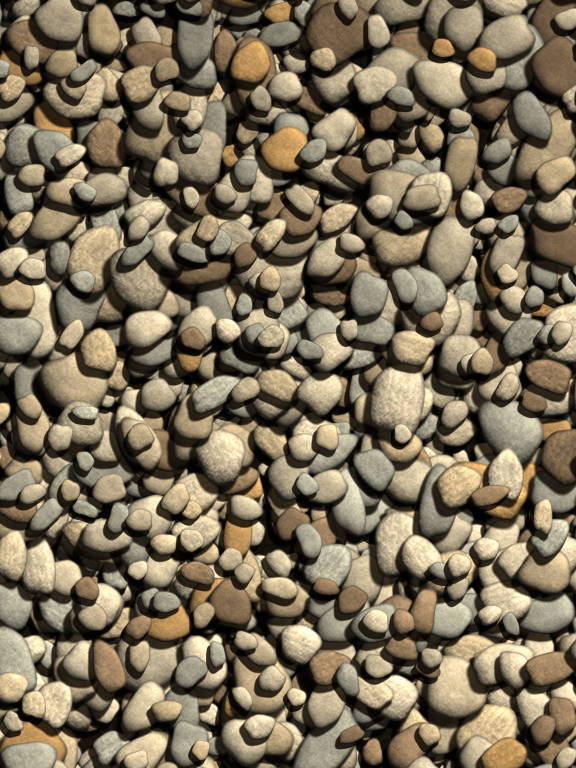
Write a WebGL 2 fragment shader that draws this texture.

```glsl
#version 300 es
precision highp float;

uniform vec2 u_resolution;
out vec4 fragColor;

// Each layer: cell size in canvas widths, share of cells holding a stone
const int LAYER_COUNT = 6;
const vec2 LAYERS[LAYER_COUNT] = vec2[LAYER_COUNT](
    vec2(0.048, 1.00), vec2(0.056, 0.90), vec2(0.076, 0.80),
    vec2(0.104, 0.62), vec2(0.078, 0.42), vec2(0.046, 0.22));

const vec3 LIGHT = vec3(0.36, 0.52, 0.775);
const vec2 SHADOW_SHIFT = vec2(0.10, 0.16);
const vec3 SHADOW_TINT = vec3(0.21, 0.19, 0.155);
const vec3 GAP = vec3(0.08, 0.07, 0.04);
const vec3 BEIGE = vec3(0.86, 0.79, 0.65);
const vec3 TAN = vec3(0.79, 0.69, 0.52);
const vec3 GREY = vec3(0.70, 0.68, 0.59);
const vec3 OCHRE = vec3(0.84, 0.65, 0.40);
const vec3 BROWN = vec3(0.61, 0.50, 0.37);
const float JITTER = 0.72;
const float WOBBLE = 0.065;
const float AMBIENT = 0.17;
const float SUN = 1.02;
const float TOP_DIMMING = 0.17;
const float BUMP = 0.30;

float hash(vec2 p) {
    return fract(sin(dot(p, vec2(127.1, 311.7))) * 43758.5453);
}

vec4 hash4(vec2 p) {
    return vec4(hash(p), hash(p + 17.3), hash(p + 41.9), hash(p + 73.7));
}

float noise(vec2 p) {
    vec2 i = floor(p), f = fract(p);
    f = f * f * (3.0 - 2.0 * f);
    return mix(mix(hash(i), hash(i + vec2(1, 0)), f.x),
               mix(hash(i + vec2(0, 1)), hash(i + vec2(1, 1)), f.x), f.y);
}

float fbm(vec2 p) {
    float sum = 0.0, amplitude = 0.5;
    for (int i = 0; i < 4; i++) {
        sum += amplitude * noise(p);
        p = mat2(1.6, 1.2, -1.2, 1.6) * p + 5.7;
        amplitude *= 0.5;
    }
    return sum;
}

// Wobbly superellipse: 0 at the centre, 1 on the outline
float stoneShape(vec2 p, vec2 radii, float power, vec4 seed) {
    vec2 q = p / radii;
    float a = atan(q.y, q.x + 1e-5);
    float wave = sin(2.0 * a + 6.28 * seed.x) * 0.6 + sin(3.0 * a + 6.28 * seed.y)
               + 0.5 * sin(5.0 * a + 6.28 * seed.z);
    vec2 s = pow(abs(q) + 1e-4, vec2(power));
    return pow(s.x + s.y, 1.0 / power) * (1.0 + WOBBLE * wave);
}

vec3 stoneColour(float pick, float tone) {
    vec3 c = mix(BEIGE, TAN, smoothstep(0.25, 0.62, pick));
    c = mix(c, GREY, step(0.62, pick));
    c = mix(c, BROWN, step(0.84, pick));
    c = mix(c, OCHRE, step(0.93, pick));
    return c * mix(0.87, 1.10, tone);
}

// Sunlit surface of one stone; p is relative to its centre, in canvas widths
vec3 shadeStone(vec2 p, vec2 local, vec2 radii, mat2 turn, float d, float power, vec4 seed) {
    vec2 q = local / radii;
    vec2 slope = transpose(turn) * (sign(q) * pow(abs(q) + 1e-4, vec2(power - 1.0)) / radii);
    float steepness = 0.93 * pow(min(d, 1.0), mix(1.5, 3.8, seed.w));

    // Rough grain tilts the normal
    vec2 grainPos = p * 105.0 + seed.xy * 90.0;
    float grain = fbm(grainPos);
    vec2 tilt = vec2(grain - fbm(grainPos + vec2(0.35, 0.0)),
                     grain - fbm(grainPos + vec2(0.0, 0.35)));
    vec2 n = slope / max(length(slope), 1e-4) * steepness + tilt * BUMP * (0.6 + 1.8 * seed.z);
    vec3 normal = normalize(vec3(n, sqrt(max(1.0 - steepness * steepness, 0.04))));
    float sun = max(dot(normal, LIGHT), 0.0);

    // Blotches, fine speckle and occasional bedding lines
    vec3 c = stoneColour(seed.x, seed.y);
    c *= 0.84 + 0.32 * fbm(p * 36.0 + seed.zw * 50.0);
    c *= 0.94 + 0.12 * noise(p * 330.0 + seed.yz * 70.0);
    float bands = sin(local.y * 520.0 + 9.0 * grain);
    c *= 1.0 + 0.05 * bands * step(0.78, seed.z);
    float rim = mix(0.72, 1.0, smoothstep(1.0, 0.86, d));
    return c * (AMBIENT + SUN * sun) * rim;
}

void main() {
    vec2 p = gl_FragCoord.xy / u_resolution.x;
    float pixel = 1.0 / u_resolution.x;
    vec3 colour = GAP * (0.7 + 0.6 * noise(p * 150.0));

    // Paint stones from the bottom of the heap upward
    for (int layer = 0; layer < LAYER_COUNT; layer++) {
        float cell = LAYERS[layer].x;
        vec2 home = floor(p / cell);
        for (int k = 0; k < 9; k++) {
            vec2 id = home + vec2(k % 3, k / 3) - 1.0;
            vec4 place = hash4(id + float(layer) * 131.0);
            if (place.w > LAYERS[layer].y) continue;
            vec4 form = hash4(id + float(layer) * 57.0 + 211.0);
            vec4 seed = hash4(id + float(layer) * 83.0 + 409.0);

            vec2 rel = p - (id + 0.5 + JITTER * (place.xy - 0.5)) * cell;
            float size = cell * mix(0.36, 0.57, form.x);
            float stretch = mix(1.0, 1.38, form.y * form.y);
            vec2 radii = size * vec2(stretch, mix(0.92, 0.72, form.y));
            float power = mix(2.0, 3.0, form.z * form.z);
            float angle = 3.1416 * place.z;
            mat2 turn = mat2(cos(angle), -sin(angle), sin(angle), cos(angle));

            // Cast shadow, then the stone itself
            vec2 shift = SHADOW_SHIFT * (0.5 * size + 0.024);
            float shade = stoneShape(turn * (rel + shift * 1.6), radii, power, seed);
            colour *= mix(vec3(1.0), SHADOW_TINT, smoothstep(1.13, 0.98, shade));
            vec2 local = turn * rel;
            float d = stoneShape(local, radii, power, seed);
            float cover = smoothstep(pixel, -pixel, (d - 1.0) * radii.y);
            if (cover > 0.0) {
                vec3 stone = shadeStone(rel, local, radii, turn, d, power, seed);
                colour = mix(colour, stone, cover);
            }
        }
    }

    float height = gl_FragCoord.y / u_resolution.y;
    colour *= 1.05 - TOP_DIMMING * height * height;
    fragColor = vec4(clamp(colour, 0.0, 1.0), 1.0);
}
```
